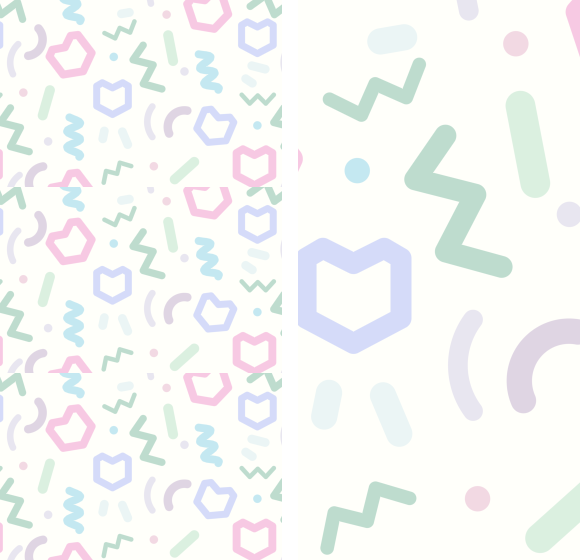
Left, the full canvas; right, a detail of the centre.
Give the GLSL for this pattern, as a Shadertoy shader.

```glsl
// Pastel confetti: heart outlines, zigzags, squiggles, arcs, pills and dots.
// A tile one third of the canvas high repeats; each kind of shape is a distance
// function, looped over a short list of placements (x, y, turn) and inked flat.

const float ROWS = 3.0;                  // tiles down the canvas
const vec2 TILE = vec2(375.0, 256.0);    // tile size in design units, y down

// Local coordinates of a placed shape, wrapped sideways around the tile.
vec2 place(vec2 p, vec3 spot) {
    vec2 q = p - spot.xy;
    q.x = mod(q.x + 0.5 * TILE.x, TILE.x) - 0.5 * TILE.x;
    float c = cos(spot.z), s = sin(spot.z);
    return vec2(c * q.x + s * q.y, c * q.y - s * q.x);
}

float segment(vec2 p, vec2 a, vec2 b) {
    vec2 pa = p - a, ba = b - a;
    return length(pa - ba * clamp(dot(pa, ba) / dot(ba, ba), 0.0, 1.0));
}

float polyline(vec2 p, vec2 v[5]) {
    float d = 1e5;
    for (int i = 0; i < 4; i++) d = min(d, segment(p, v[i], v[i + 1]));
    return d;
}

// Upright pill centred on the origin.
float pill(vec2 p, float halfLength, float radius) {
    p.y -= clamp(p.y, -halfLength, halfLength);
    return length(p) - radius;
}

// Round-ended arc bulging left, its middle on the origin.
float arc(vec2 p, float bend, float halfAngle, float radius) {
    vec2 q = p - vec2(bend, 0.0);
    float a = clamp(atan(q.y, -q.x), -halfAngle, halfAngle);
    return length(q - bend * vec2(-cos(a), sin(a))) - radius;
}

vec2 wavePoint(float y) { return vec2(9.0 * sin(0.285 * y + 0.71), y); }

float squiggle(vec2 p, float halfLength, float radius) {
    const int STEPS = 28;
    float d = 1e5, stride = 2.0 * halfLength / float(STEPS);
    for (int i = 0; i < STEPS; i++) {
        float y = float(i) * stride - halfLength;
        d = min(d, segment(p, wavePoint(y), wavePoint(y + stride)));
    }
    return d - radius;
}

// Angular heart outline, folded about its axis.
float heart(vec2 p, float size) {
    const vec2 HALF[5] = vec2[5](vec2(0, -14.5), vec2(14.0, -21.5),
        vec2(21.7, -17), vec2(21.7, 10.5), vec2(0, 22));
    p = vec2(abs(p.x), p.y) / size;
    return (polyline(p, HALF) - 4.8) * size;
}

vec3 paint(vec3 base, vec3 ink, float d, float px) {
    return mix(base, ink, 1.0 - smoothstep(-0.7 * px, 0.7 * px, d));
}

void mainImage(out vec4 fragColor, in vec2 fragCoord) {
    float px = ROWS * TILE.y / iResolution.y;
    vec2 p = fragCoord * px;
    p.y = TILE.y - mod(p.y, TILE.y);
    vec3 col = vec3(1.0, 1.0, 0.98);
    float d = 1e5;

    // Mint pills
    const vec3 MINT[5] = vec3[5](vec3(142, 185, 0.2), vec3(171.5, 189.5, -0.4),
        vec3(172, 18, 1.4), vec3(354.5, 92.5, -1.32), vec3(341.5, 111, -0.98));
    for (int i = 0; i < 5; i++)
        d = min(d, pill(place(p, MINT[i]), i % 2 == 1 ? 9.5 : 5.5, 6.0));
    col = paint(col, vec3(0.92, 0.96, 0.96), d, px);

    // Pale green pills
    const vec3 LEAF[3] = vec3[3](vec3(234, 66, -0.19), vec3(63.5, 141, 0.28), vec3(253, 234, 0.84));
    d = 1e5;
    for (int i = 0; i < 3; i++) d = min(d, pill(place(p, LEAF[i]), 18.0, 6.8));
    col = paint(col, vec3(0.86, 0.94, 0.88), d, px);

    // Slim and bold arcs
    const vec3 SLIM[3] = vec3[3](vec3(202, 167, 0), vec3(14.5, 80, 0.17), vec3(14, 258, 0.3));
    const vec3 BOLD[3] = vec3[3](vec3(235, 160, 0.67), vec3(57, 62, 3.5), vec3(41, 243, 0.35));
    float slim = pill(place(p, vec3(206, 0, -0.2)), 5.0, 4.5), bold = 1e5;
    for (int i = 0; i < 3; i++) {
        slim = min(slim, arc(place(p, SLIM[i]), 35.0, 0.64, 4.5));
        bold = min(bold, arc(place(p, BOLD[i]), 22.7, 1.08, 5.8));
    }
    col = paint(col, vec3(0.91, 0.90, 0.94), slim, px);
    col = paint(col, vec3(0.875, 0.835, 0.89), bold, px);

    // Large and small zigzags
    const vec2 BOLT[5] = vec2[5](vec2(-5.7, -30), vec2(-19.5, -10), vec2(8, -3), vec2(-5.5, 23), vec2(20, 30));
    const vec2 CREST[5] = vec2[5](vec2(-22, -6), vec2(-11, 6), vec2(0, -5), vec2(11, 6), vec2(22, -6));
    const vec3 LARGE[3] = vec3[3](vec3(202, 92, 0), vec3(20, 178, 0), vec3(4, 12, 2.25));
    const vec3 SMALL[3] = vec3[3](vec3(166, 43, -0.37), vec3(353.5, 136, 0), vec3(158, 234, 2.6));
    d = 1e5;
    for (int i = 0; i < 3; i++) {
        d = min(d, polyline(place(p, LARGE[i]), BOLT) - 5.0);
        d = min(d, polyline(place(p, SMALL[i]), CREST) - 3.1);
    }
    col = paint(col, vec3(0.745, 0.863, 0.808), d, px);

    // Squiggles
    const vec3 WAVE[3] = vec3[3](vec3(101, 188, 0), vec3(285, 99, -0.26), vec3(97, 4, -0.2));
    d = 1e5;
    for (int i = 0; i < 3; i++) d = min(d, squiggle(place(p, WAVE[i]), 27.0, 5.4));
    col = paint(col, vec3(0.77, 0.91, 0.945), d, px);

    // Hearts: four pink, then three blue
    const vec3 HEART[7] = vec3[7](vec3(99, 78, -0.65), vec3(286, 16, -0.32), vec3(349, 229, 0),
        vec3(98, 267, -0.65), vec3(154.3, 135, 0), vec3(353, 51.5, 0), vec3(294, 175, 0.4));
    for (int i = 0; i < 7; i++) {
        bool pink = i < 4;
        vec3 ink = pink ? vec3(0.97, 0.79, 0.89) : vec3(0.835, 0.86, 0.975);
        col = paint(col, ink, heart(place(p, HEART[i]), pink ? 1.13 : 1.0), px);
    }

    // Dots: three rose, two blue, two lilac
    const vec2 DOT[7] = vec2[7](vec2(32, 127), vec2(228.5, 20), vec2(211, 228),
        vec2(156, 78), vec2(353, 172), vec2(66, 194), vec2(253, 98));
    for (int i = 0; i < 7; i++) {
        vec3 ink = i < 3 ? vec3(0.95, 0.85, 0.89) : i < 5 ? vec3(0.77, 0.91, 0.945) : vec3(0.91, 0.90, 0.94);
        col = paint(col, ink, pill(place(p, vec3(DOT[i], 0)), 0.0, 5.8), px);
    }
    fragColor = vec4(col, 1.0);
}
```
